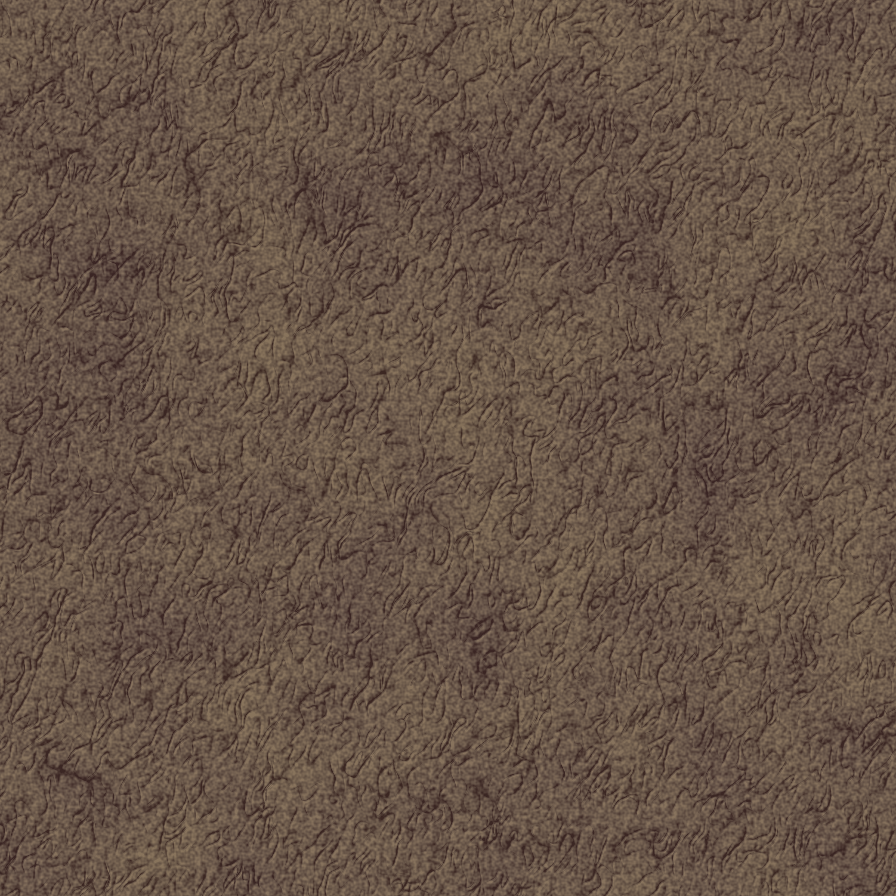
Reproduce this texture procedurally as a Shadertoy shader.

```glsl
// Draws brown grained leather with short, broken, leaning creases.
#define CREASE_SCALE vec2(44.0, 20.0)
#define CREASE_WIDTH 0.085
#define CREASE_DARK 0.46
#define LEAN 0.42
#define WARP 0.016
#define LIGHT_STEP vec2(-0.0017, 0.0019)
#define LIGHT_GAIN 0.50
#define GRAIN_SCALE 290.0
#define GRAIN_GAIN 0.44
#define BLOTCH_GAIN 0.15
#define BASE_TONE 0.67

const vec3 SHADOW = vec3(0.23, 0.15, 0.135);
const vec3 MIDTONE = vec3(0.40, 0.33, 0.28);
const vec3 HIGHLIGHT = vec3(0.53, 0.45, 0.365);

float hash(vec2 cell) {
    vec3 k = fract(vec3(cell.xyx) * 0.1031);
    k += dot(k, k.yzx + 33.33);
    return fract((k.x + k.y) * k.z);
}

float cornerSlope(vec2 cell, vec2 offset) {
    float angle = 6.2832 * hash(cell);
    return dot(vec2(cos(angle), sin(angle)), offset);
}

// Gradient noise, roughly -0.7 to 0.7
float noise(vec2 p) {
    vec2 i = floor(p), f = p - i;
    vec2 u = f * f * f * (f * (f * 6.0 - 15.0) + 10.0);
    vec2 e = vec2(1.0, 0.0);
    float low = mix(cornerSlope(i, f), cornerSlope(i + e, f - e), u.x);
    float high = mix(cornerSlope(i + e.yx, f - e.yx), cornerSlope(i + 1.0, f - 1.0), u.x);
    return mix(low, high, u.y);
}

// Depth of the creases: noise contours, bent and broken into short strokes
float creaseDepth(vec2 p) {
    vec2 q = p + WARP * vec2(noise(p * 17.0 + 3.0), noise(p * 17.0 + 47.0));
    q += 0.3 * WARP * vec2(noise(p * 62.0 + 11.0), noise(p * 62.0 + 83.0));
    float c = cos(LEAN), s = sin(LEAN);
    q = vec2(c * q.x - s * q.y, s * q.x + c * q.y);
    float depth = 0.0;
    for (int layer = 0; layer < 3; layer++) {
        float k = float(layer);
        float contour = abs(noise(q * CREASE_SCALE * (1.0 + 0.4 * k) + 29.0 * k));
        float presence = smoothstep(-0.22, 0.35, noise(p * (25.0 + 7.0 * k) + 61.0 * k));
        float stroke = presence * exp(-contour / CREASE_WIDTH) * (1.0 - 0.15 * k);
        depth = max(depth, stroke);
    }
    return depth;
}

float reliefHeight(vec2 p, float depth) {
    return 0.55 * noise(p * vec2(85.0, 65.0)) + 0.22 * noise(p * 150.0 + 9.0) - depth;
}

void mainImage(out vec4 fragColor, in vec2 fragCoord) {
    vec2 p = fragCoord / iResolution.y;

    // Relief lit from the upper left
    float depth = creaseDepth(p);
    vec2 towardLight = p + LIGHT_STEP;
    float lit = reliefHeight(p, depth) - reliefHeight(towardLight, creaseDepth(towardLight));

    // Fine pores and broad worn patches
    float grain = noise(p * GRAIN_SCALE) + noise(p * GRAIN_SCALE * 0.57 + 19.0);
    float blotch = noise(p * 4.5 + 7.0) + noise(p * 12.0 + 31.0);

    float tone = BASE_TONE - CREASE_DARK * depth + LIGHT_GAIN * lit;
    tone = clamp(tone + GRAIN_GAIN * grain + BLOTCH_GAIN * blotch, 0.0, 1.0);

    // Dark brown through taupe to tan, with worn patches a little warmer
    vec3 color = mix(SHADOW, MIDTONE, smoothstep(0.0, 1.0, 0.25 + tone * 0.9) * 0.0 + min(tone / 0.56, 1.0));
    color = mix(color, HIGHLIGHT, max(tone - 0.56, 0.0) / 0.44);
    color += vec3(0.004, 0.006, -0.006) * blotch;
    fragColor = vec4(color, 1.0);
}
```
